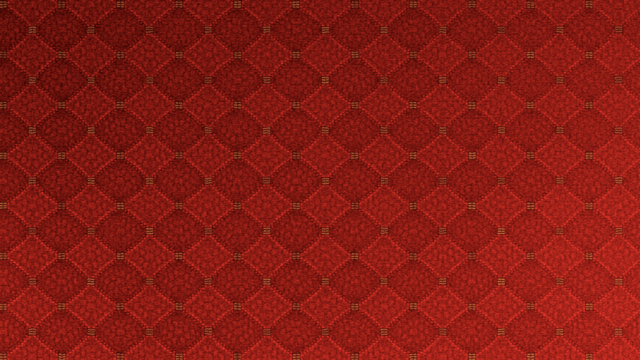
A Shadertoy shader for this texture:

```glsl
// Red brocade cloth: rows of beaded diamonds with petal medallions and gold knots.

#define CELL vec2(0.1628, 0.1398)    // diamond width and height, canvas height = 1
#define ANCHOR vec2(0.904, 0.498)    // position of one knot
#define BEADS 11.0                   // beads along one diamond side
#define BOW 0.035                    // outward curve of the dark diamonds
#define KNOT_HALF 0.0098             // half size of a gold knot
#define GRAIN 0.52                   // strength of the thread grain
#define SHADE vec3(0.36, 0.055, 0.035)
#define SHEEN vec3(0.75, 0.165, 0.125)
#define GOLD vec3(0.74, 0.41, 0.22)

const float TAU = 6.28318;

vec2 gradientAt(vec2 cell) {
    float h = fract(sin(dot(cell, vec2(127.1, 311.7))) * 4375.85);
    return vec2(cos(TAU * h), sin(TAU * h));
}

float gradientNoise(vec2 p) {
    vec2 i = floor(p), f = p - i;
    vec2 w = f * f * f * (f * (f * 6.0 - 15.0) + 10.0);
    float a = dot(gradientAt(i), f);
    float b = dot(gradientAt(i + vec2(1, 0)), f - vec2(1, 0));
    float c = dot(gradientAt(i + vec2(0, 1)), f - vec2(0, 1));
    float d = dot(gradientAt(i + 1.0), f - 1.0);
    return mix(mix(a, b, w.x), mix(c, d, w.x), w.y);
}

float bell(float x, float width) {
    return exp(-x * x / (width * width));
}

// Staggered slanted petals, mirrored about the middle of the diamond
float petals(vec2 local, float wobble) {
    vec2 g = vec2(abs(local.x) * 10.0, local.y * 6.0 + 0.5);
    g.x += 0.25 * sin(g.y * 2.0);
    g.y += 0.5 * mod(floor(g.x), 2.0);
    vec2 h = fract(g) - 0.5;
    return smoothstep(0.5, 0.25, length(h) + 0.35 * wobble);
}

// Broad light across the cloth: dim upper left, bright lower right and sides
float lighting(vec2 p, float aspect) {
    vec2 s = vec2(p.x / aspect, p.y);
    float light = 0.43 + 0.34 * (s.x - 0.5) - 0.34 * (s.y - 0.5);
    light += 0.22 * exp(-s.x / 0.07) * bell(s.y - 0.2, 0.35);
    light += 0.12 * bell(s.x - 1.0, 0.2) * bell(s.y - 0.35, 0.4);
    return light + 0.06 * gradientNoise(p * 3.0);
}

vec3 cloth(vec2 p, float aspect) {
    // Diamond lattice: grid lines fall on integers of uv
    vec2 warped = p + 0.002 * vec2(gradientNoise(p * 9.0), gradientNoise(p * 9.0 + 40.0));
    vec2 q = (warped - ANCHOR) / CELL;
    vec2 uv = vec2(q.x + q.y, q.x - q.y);
    vec2 cell = floor(uv), f = uv - cell - 0.5;
    vec2 local = 0.5 * vec2(f.x + f.y, f.x - f.y);
    float side = mod(cell.x - cell.y, 2.0) < 0.5 ? 1.0 : -1.0;
    float across = 0.5 - max(abs(f.x), abs(f.y));
    float along = min(abs(f.x), abs(f.y));
    float edge = side * across + BOW * (1.0 - 4.0 * along * along);

    // Thread grain
    float fine = gradientNoise(p * vec2(150.0, 215.0));
    float coarse = gradientNoise(p * vec2(95.0, 75.0) + 17.0);

    // Ground, pale band inside every other diamond, medallion
    float dark = smoothstep(-0.03, 0.03, edge);
    float oval = length(local / vec2(0.33, 0.29)) + 0.2 * coarse;
    float inner = smoothstep(0.08, 0.14, across + 0.05 * coarse);
    float medallion = smoothstep(1.1, 0.9, oval);
    float tone = mix(0.14 - 0.22 * inner, -0.16, dark);
    tone += 0.29 * medallion * petals(local, coarse);

    // Double row of beads over a dark groove
    float stagger = edge > 0.0 ? 0.5 : 0.0;
    float bead = 0.5 + 0.5 * cos(TAU * (along * BEADS + stagger));
    tone -= 0.2 * bell(edge, 0.07);
    tone += 0.68 * bead * bell(abs(edge) - 0.032, 0.024);

    // Weave shows most at the lower left
    float contrast = mix(1.2, 0.75, clamp(0.5 * (p.x / aspect + p.y), 0.0, 1.0));
    float t = lighting(p, aspect) + tone * contrast + GRAIN * (fine + 0.55 * coarse);
    vec3 color = mix(SHADE, SHEEN, clamp(t, -0.4, 1.3));

    // Gold knots: three short bars split down the middle
    vec2 nearest = floor(uv + 0.5);
    vec2 center = 0.5 * vec2(nearest.x + nearest.y, nearest.x - nearest.y);
    vec2 k = (q - center) * CELL / KNOT_HALF;
    k += 0.25 * vec2(fine, coarse);
    float box = max(abs(k.x), abs(k.y));
    float bars = 0.55 + 0.45 * cos(TAU * 1.5 * k.y);
    bars *= 0.45 + 0.55 * smoothstep(0.0, 0.3, abs(k.x));
    color *= 1.0 - 0.3 * smoothstep(1.35, 0.9, box);
    float wear = 0.8 + 0.5 * gradientNoise(center * 3.7 + 0.3);
    float glow = 0.75 + 0.4 * lighting(p, aspect);
    return mix(color, GOLD * glow, smoothstep(1.1, 0.8, box) * bars * wear);
}

void mainImage(out vec4 fragColor, in vec2 fragCoord) {
    float aspect = iResolution.x / iResolution.y;
    vec3 sum = vec3(0.0);
    // Four samples per pixel smooth the fine threads
    for (int i = 0; i < 4; i++) {
        vec2 offset = vec2(i % 2, i / 2) * 0.5 - 0.25;
        sum += cloth((fragCoord + offset) / iResolution.y, aspect);
    }
    fragColor = vec4(sum * 0.25, 1.0);
}
```
